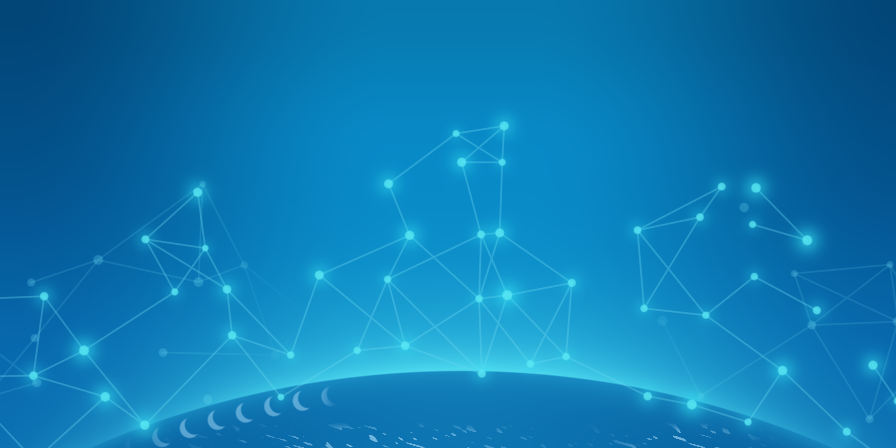
Reproduce this background procedurally as a WebGL 1 fragment shader.

```glsl
precision highp float;

uniform vec2 u_resolution;

const vec2 GLOBE_CENTER = vec2(1.03, -1.918);
const float GLOBE_RADIUS = 2.09;
const vec3 DEEP_BLUE = vec3(0.01, 0.31, 0.53);
const vec3 SIDE_BLUE = vec3(0.025, 0.41, 0.68);
const vec3 SKY_BLUE = vec3(0.03, 0.54, 0.78);
const vec3 GLOW_CYAN = vec3(0.31, 0.86, 0.94);
const vec3 NODE_CYAN = vec3(0.20, 0.88, 0.95);
const vec3 LINE_CYAN = vec3(0.40, 0.84, 0.94);
const vec3 MARK_WHITE = vec3(0.60, 0.82, 0.95);

float hash(vec2 p, float seed) {
  return fract(sin(dot(p, vec2(127.1, 311.7)) + seed * 74.7) * 43758.545);
}

float noise(vec2 p, float seed) {
  vec2 i = floor(p);
  vec2 f = fract(p);
  f = f * f * (3.0 - 2.0 * f);
  float low = mix(hash(i, seed), hash(i + vec2(1.0, 0.0), seed), f.x);
  float high = mix(hash(i + vec2(0.0, 1.0), seed), hash(i + 1.0, seed), f.x);
  return mix(low, high, f.y);
}

float bump(float x, float center, float width) {
  float t = (x - center) / width;
  return exp(-t * t);
}

float rimDistance(vec2 p) {
  return length(p - GLOBE_CENTER) - GLOBE_RADIUS;
}

float segmentDistance(vec2 p, vec2 a, vec2 b) {
  vec2 ab = b - a;
  float t = clamp(dot(p - a, ab) / max(dot(ab, ab), 0.00001), 0.0, 1.0);
  return length(p - a - ab * t);
}

// Upper outline of the network: a low band with three peaks
float networkTop(float x, float peaks) {
  float rise = 0.36 * bump(x, 0.45, 0.15) + 0.42 * bump(x, 1.06, 0.22)
             + 0.33 * bump(x, 1.62, 0.17);
  return 0.43 + peaks * rise;
}

// Node position in xy, presence in z
vec3 node(vec2 id, float cell, float seed, float peaks) {
  vec2 jitter = vec2(hash(id, seed), hash(id, seed + 1.0));
  vec2 pos = (id + 0.12 + 0.76 * jitter) * cell;
  float inside = step(pos.y, networkTop(pos.x, peaks)) * step(-0.03, rimDistance(pos));
  return vec3(pos, inside * step(hash(id, seed + 2.0), 0.82));
}

float edge(vec2 p, vec2 a, vec2 b, float cell, float seed, float peaks, float px) {
  vec3 na = node(a, cell, seed, peaks);
  vec3 nb = node(b, cell, seed, peaks);
  float kept = step(hash(a + b, seed + 3.0), 0.52);
  float d = segmentDistance(p, na.xy, nb.xy);
  return na.z * nb.z * kept * (1.0 - smoothstep(0.0005, 0.0012 + px, d));
}

// Links in x, node cores in y, halos in z
vec3 network(vec2 p, float cell, float seed, float peaks, float px) {
  vec2 home = floor(p / cell);
  vec3 net = vec3(0.0);
  for (int j = -1; j <= 1; j++) {
    for (int i = -1; i <= 1; i++) {
      vec2 offset = vec2(float(i), float(j));
      vec2 id = home + offset;
      vec3 n = node(id, cell, seed, peaks);
      float d = length(p - n.xy);
      float power = hash(id, seed + 4.0);
      float radius = mix(0.007, 0.011, power);
      net.y = max(net.y, n.z * (1.0 - smoothstep(radius - px, radius + px, d)));
      net.z += n.z * (0.3 + 0.6 * power * power) * exp(-d * d / mix(0.0003, 0.0009, power));
      if (i != 0 || j != 0) {
        net.x = max(net.x, edge(p, home, id, cell, seed, peaks, px));
      }
      // Diagonals that cut across the home cell
      if (i * j != 0) {
        vec2 sideA = home + vec2(offset.x, 0.0);
        vec2 sideB = home + vec2(0.0, offset.y);
        net.x = max(net.x, edge(p, sideA, sideB, cell, seed, peaks, px));
      }
    }
  }
  return net;
}

vec3 sky(vec2 p, float rim) {
  float side = abs(p.x - GLOBE_CENTER.x);
  vec3 outer = mix(SIDE_BLUE, DEEP_BLUE, smoothstep(0.15, 0.75, p.y));
  vec3 color = mix(SKY_BLUE, outer, smoothstep(0.15, 1.0, side));
  color *= 1.0 - 0.12 * smoothstep(0.65, 1.0, p.y);
  float d = max(rim, 0.0);
  float glow = 0.65 * exp(-d / 0.05) + 0.35 * exp(-d * d / 0.045);
  return mix(color, GLOW_CYAN, glow * bump(p.x, GLOBE_CENTER.x, 0.80));
}

vec3 globe(vec2 p, float depth, float px) {
  float middle = bump(p.x, GLOBE_CENTER.x, 0.55);
  vec3 color = mix(vec3(0.02, 0.36, 0.61), vec3(0.05, 0.46, 0.70), middle);
  color = mix(color, vec3(0.12, 0.60, 0.80), 0.7 * exp(-depth / 0.035));

  // Crescents following the left rim
  float along = atan(p.x - GLOBE_CENTER.x, p.y - GLOBE_CENTER.y) * GLOBE_RADIUS;
  vec2 q = vec2((fract(along / 0.066) - 0.5) * 0.066, depth - 0.036);
  float disc = 1.0 - smoothstep(0.022 - px, 0.022 + px, length(q));
  float bite = smoothstep(0.022 - px, 0.022 + px, length(q - vec2(0.013, -0.004)));
  float span = smoothstep(0.25, 0.42, p.x) * (1.0 - smoothstep(0.70, 0.76, p.x));
  color = mix(color, MARK_WHITE, 0.55 * disc * bite * span);

  // Small flecks near the lower edge
  float fleck = smoothstep(0.76, 0.84, noise(p * vec2(65.0, 150.0) + p.yx * 40.0, 9.0));
  float zone = bump(p.x, 0.85, 0.30) + bump(p.x, 1.52, 0.12);
  return mix(color, MARK_WHITE, 0.7 * fleck * min(zone, 1.0) * (1.0 - smoothstep(0.03, 0.06, p.y)));
}

void main() {
  vec2 p = gl_FragCoord.xy / u_resolution.y;
  float px = 1.0 / u_resolution.y;
  float rim = rimDistance(p);
  vec3 color = mix(globe(p, max(-rim, 0.0), px), sky(p, rim), smoothstep(-px, px, rim));

  // Faint distant network at the sides, then the bright one
  vec3 far = network(p, 0.17, 21.0, 0.45, px);
  float sides = smoothstep(0.30, 0.60, abs(p.x - GLOBE_CENTER.x));
  color = mix(color, LINE_CYAN, sides * min(0.16 * far.x + 0.28 * far.y, 1.0));
  vec3 near = network(p, 0.137, 5.0, 1.0, px);
  color = mix(color, LINE_CYAN, 0.36 * near.x);
  color = mix(color, NODE_CYAN, min(0.65 * near.z, 0.8));
  color = mix(color, vec3(0.36, 0.92, 0.96), 0.75 * near.y);
  gl_FragColor = vec4(color, 1.0);
}
```
